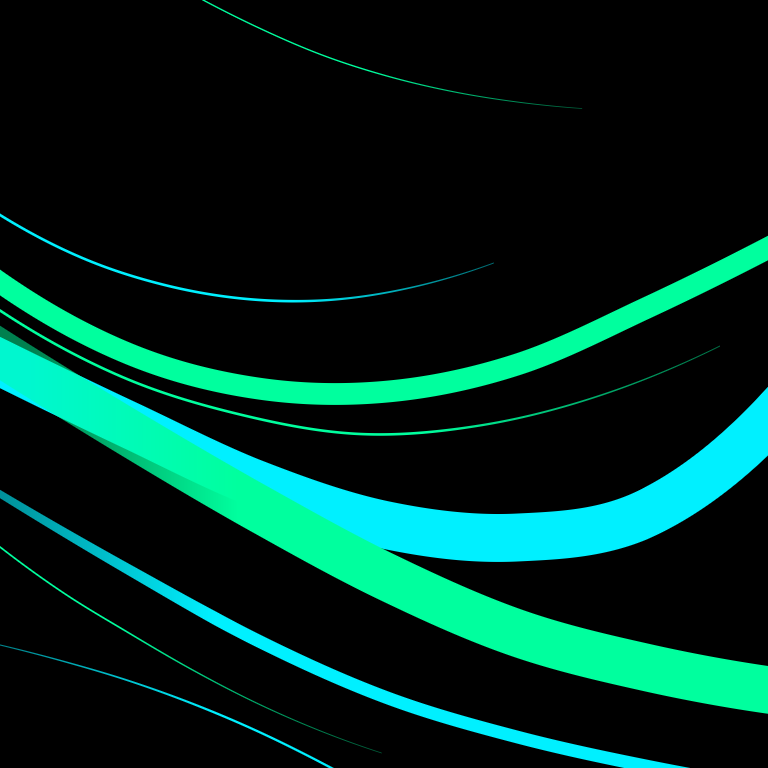
A Shadertoy shader for this background:

```glsl
// Draws flowing neon green and cyan ribbons with thin tapering strands on black.

const vec3 GREEN = vec3(0.0, 1.0, 0.62);
const vec3 CYAN = vec3(0.0, 0.94, 1.0);
const int LAST = 6;

// Slope at a knot, with parabolic slopes at both ends
float knotSlope(float h[7], int i) {
    if (i == 0) return -1.5 * h[0] + 2.0 * h[1] - 0.5 * h[2];
    if (i == LAST) return 1.5 * h[LAST] - 2.0 * h[LAST - 1] + 0.5 * h[LAST - 2];
    return 0.5 * (h[i + 1] - h[i - 1]);
}

// Smooth curve through evenly spaced heights: (height, slope) at s in 0..6
vec2 curveAt(float s, float h[7]) {
    int i = clamp(int(floor(s)), 0, LAST - 1);
    float t = s - float(i);
    float m0 = knotSlope(h, i);
    float m1 = knotSlope(h, i + 1);
    float rise = h[i + 1] - h[i];
    float b = 3.0 * rise - 2.0 * m0 - m1;
    float c = m0 + m1 - 2.0 * rise;
    return vec2(h[i] + t * (m0 + t * (b + t * c)),
                m0 + t * (2.0 * b + t * 3.0 * c));
}

// Opacity of a ribbon over span.x..span.y. Its half width and its opacity
// run from their first to their second value as x crosses the ramp.
float ribbon(vec2 p, float px, vec2 span, float h[7],
             vec2 halfWidth, vec2 opacity, vec2 ramp) {
    float knotRate = float(LAST) / (span.y - span.x);
    float s = clamp((p.x - span.x) * knotRate, 0.0, float(LAST));
    vec2 curve = curveAt(s, h);
    float slope = curve.y * knotRate;
    float d = abs(p.y - curve.x) / sqrt(1.0 + slope * slope);

    float k = clamp((p.x - ramp.x) / (ramp.y - ramp.x), 0.0, 1.0);
    float w = mix(halfWidth.x, halfWidth.y, k);
    // Box-filtered coverage keeps strands thinner than a pixel smooth
    float cover = clamp(0.5 + (w - d) / px, 0.0, 1.0)
                - clamp(0.5 - (w + d) / px, 0.0, 1.0);
    float ends = clamp(0.5 + (p.x - span.x) / px, 0.0, 1.0)
               * clamp(0.5 + (span.y - p.x) / px, 0.0, 1.0);
    if (span.x <= 0.0) ends = clamp(0.5 + (span.y - p.x) / px, 0.0, 1.0);
    return cover * ends * mix(opacity.x, opacity.y, k);
}

void mainImage(out vec4 fragColor, in vec2 fragCoord) {
    vec2 p = fragCoord / iResolution.xy;
    float px = 1.0 / min(iResolution.x, iResolution.y);
    vec2 full = vec2(0.0, 1.01);
    vec2 solid = vec2(1.0);
    vec3 color = vec3(0.0);

    // Upper strands
    float topStrand = ribbon(p, px, vec2(0.25, 0.758),
        float[7](1.0078, 0.9648, 0.9284, 0.9010, 0.8809, 0.8672, 0.8587),
        vec2(0.0009, 0.0005), vec2(1.0, 0.35), vec2(0.48, 0.758));
    color = mix(color, GREEN, topStrand);

    float upperStrand = ribbon(p, px, vec2(0.0, 0.643),
        float[7](0.7201, 0.6641, 0.6289, 0.6107, 0.6094, 0.6257, 0.6576),
        vec2(0.0017, 0.0006), vec2(1.0, 0.45), vec2(0.38, 0.643));
    color = mix(color, CYAN, upperStrand);

    float middleStrand = ribbon(p, px, vec2(0.0, 0.9375),
        float[7](0.5957, 0.5104, 0.4603, 0.4349, 0.4460, 0.4850, 0.5495),
        vec2(0.0017, 0.0006), vec2(1.0, 0.45), vec2(0.55, 0.9375));
    color = mix(color, GREEN, middleStrand);

    // Broad ribbons, the falling one crossing over the rising one
    float upperBand = ribbon(p, px, full,
        float[7](0.6322, 0.5391, 0.4941, 0.4902, 0.5254, 0.5990, 0.6823),
        vec2(0.0138, 0.0142), solid, vec2(0.0, 0.3));
    color = mix(color, GREEN, upperBand);

    float risingBand = ribbon(p, px, full,
        float[7](0.5280, 0.4466, 0.3691, 0.3158, 0.3001, 0.3320, 0.4622),
        vec2(0.0300, 0.0312), solid, vec2(0.0, 0.6));
    color = mix(color, CYAN, risingBand);

    float fallingBand = ribbon(p, px, full,
        float[7](0.5404, 0.4362, 0.3379, 0.2480, 0.1758, 0.1309, 0.1003),
        vec2(0.0300, 0.0308), vec2(0.5, 1.0), vec2(0.04, 0.31));
    color = mix(color, GREEN, fallingBand);

    // Lower ribbon and strands
    float lowerBand = ribbon(p, px, full,
        float[7](0.3568, 0.2578, 0.1654, 0.0911, 0.0404, 0.0026, -0.0273),
        vec2(0.0047, 0.0083), vec2(0.6, 1.0), vec2(0.0, 0.28));
    color = mix(color, CYAN, lowerBand);

    float lowerStrand = ribbon(p, px, vec2(0.0, 0.497),
        float[7](0.2878, 0.2279, 0.1771, 0.1289, 0.0859, 0.0495, 0.0195),
        vec2(0.0011, 0.0005), vec2(1.0, 0.35), vec2(0.15, 0.497));
    color = mix(color, GREEN, lowerStrand);

    float cornerStrand = ribbon(p, px, vec2(0.0, 0.5),
        float[7](0.1602, 0.1387, 0.1139, 0.0840, 0.0488, 0.0078, -0.0378),
        vec2(0.0007, 0.0015), vec2(0.55, 1.0), vec2(0.0, 0.28));
    color = mix(color, CYAN, cornerStrand);

    fragColor = vec4(color, 1.0);
}
```
